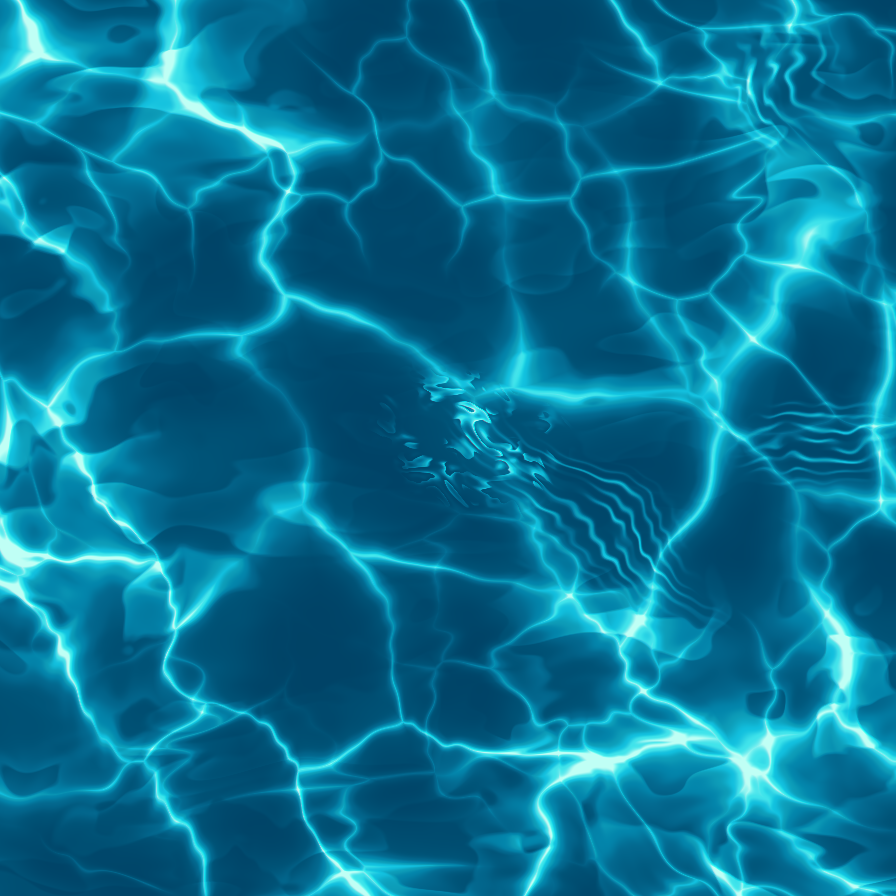
A WebGL 1 fragment shader for this texture:

```glsl
precision highp float;
uniform vec2 u_resolution;

vec2 hash2(vec2 p) {
  vec2 k = vec2(dot(p, vec2(127.1, 311.7)), dot(p, vec2(269.5, 183.3)));
  return fract(sin(k) * 43758.55);
}

float valueNoise(vec2 p) {
  vec2 cell = floor(p);
  vec2 f = fract(p);
  f = f * f * (3.0 - 2.0 * f);
  float low = mix(hash2(cell).x, hash2(cell + vec2(1.0, 0.0)).x, f.x);
  float high = mix(hash2(cell + vec2(0.0, 1.0)).x, hash2(cell + 1.0).x, f.x);
  return mix(low, high, f.y);
}

// Gap between the two nearest cell centres: zero along cell borders
float cellGap(vec2 p) {
  vec2 cell = floor(p);
  float nearest = 8.0;
  float second = 8.0;
  for (int y = -1; y <= 1; y++) {
    for (int x = -1; x <= 1; x++) {
      vec2 id = cell + vec2(float(x), float(y));
      float d = length(id + 0.05 + 0.9 * hash2(id) - p);
      second = min(second, max(nearest, d));
      nearest = min(nearest, d);
    }
  }
  return second - nearest;
}

// Layered sine swells, bending the light sideways more than up and down
vec2 waveWarp(vec2 p, float amount, float phase) {
  float frequency = 8.0;
  for (int i = 0; i < 7; i++) {
    float angle = 2.4 * float(i) + 0.6 + phase;
    vec2 dir = vec2(cos(angle), sin(angle));
    float swell = sin(dot(p, dir) * frequency + angle * 1.7);
    p += amount * swell * vec2(-dir.y * 1.5, dir.x * 0.7);
    frequency *= 1.7;
    amount *= 0.6;
  }
  return p;
}

// Sheet of light that brightens slowly and ends in one crisp crease
float crease(vec2 p, float folds) {
  float s = fract(folds * (0.7 * valueNoise(p) + 0.3 * valueNoise(p * 2.3 + 4.0)));
  return s * s * smoothstep(1.0, 0.9, s);
}

vec2 patchSpace(vec2 p, vec2 centre, vec2 size, float angle) {
  float c = cos(angle);
  float s = sin(angle);
  p -= centre;
  return vec2(c * p.x + s * p.y, c * p.y - s * p.x) / size;
}

// Bundle of fine, nearly parallel surface ripples
float addRipples(float light, vec2 p, float count) {
  float bend = 2.5 * sin(p.x * 3.0) + 5.0 * valueNoise(p * vec2(3.0, 5.0));
  float ridge = 0.5 + 0.5 * sin(p.y * count + bend);
  float mask = smoothstep(1.0, 0.4, length(p));
  float shine = 0.8 * pow(ridge, 3.0) * valueNoise(p * vec2(4.0, 9.0) + 5.0);
  return mix(light, 0.5 * light + shine, mask);
}

// Choppy water broken into small glints
float addGlints(float light, vec2 p) {
  float mask = smoothstep(1.0, 0.4, length(p));
  float chop = crease(p * vec2(5.0, 7.0) + 0.5 * sin(p.yx * 9.0), 3.0);
  float sparkle = smoothstep(0.35, 0.75, valueNoise(p * 6.0 + 2.0));
  return mix(light, 0.5 * light + 0.05 + 1.1 * chop * sparkle, 0.9 * mask);
}

float causticLight(vec2 uv) {
  float rough = mix(0.016, 0.05, valueNoise(uv * 4.0 + 1.5));
  vec2 p = waveWarp(uv, rough, 0.0);
  vec2 q = waveWarp(uv, rough * 1.2, 1.9);
  vec2 slanted = vec2(p.x + 0.35 * p.y, 0.9 * p.y);

  // Main net of light, uneven in strength, and a finer broken one
  float gap = cellGap(slanted * 4.7 + 2.3);
  float spread = valueNoise(p * 6.0 + 3.0);
  float strength = smoothstep(0.1, 0.8, valueNoise(q * 7.0 + 8.0));
  float net = mix(0.12, 0.85, strength) * exp(-gap / mix(0.025, 0.13, spread * spread));
  float fineGap = cellGap(vec2(q.x + 0.3 * q.y, q.y) * 7.5 + 17.0);
  float fineMask = smoothstep(0.35, 0.8, valueNoise(p * 5.0 + 11.0));
  float fineNet = 0.55 * fineMask * exp(-fineGap / 0.06);

  // Creased sheets gathered near the net, in long and short folds
  float region = smoothstep(0.3, 0.75, valueNoise(uv * 4.5 + 40.0));
  float nearNet = exp(-gap / 0.28);
  float sheets = 0.75 * crease(p * vec2(5.0, 9.0) + 21.0, 3.0);
  sheets += 0.5 * crease(q * vec2(9.0, 18.0) + 5.0, 2.5);
  sheets *= mix(0.12, 1.0, region) * (0.15 + 0.85 * nearNet);

  float haze = 0.2 * region * valueNoise(q * vec2(7.0, 14.0) + 31.0);
  float light = net + fineNet + sheets + haze + 0.13 * nearNet - 0.05;

  // Disturbed patches of the surface
  light = addRipples(light, patchSpace(p, vec2(0.64, 0.44), vec2(0.21, 0.06), -0.75), 26.0);
  light = addRipples(light, patchSpace(p, vec2(0.92, 0.51), vec2(0.14, 0.05), 0.15), 24.0);
  light = addRipples(light, patchSpace(p, vec2(0.91, 0.88), vec2(0.1, 0.08), -0.6), 20.0);
  return addGlints(light, patchSpace(uv, vec2(0.53, 0.51), vec2(0.13, 0.09), -0.4));
}

vec3 waterColor(float light) {
  vec3 color = mix(vec3(0.0, 0.26, 0.40), vec3(0.0, 0.32, 0.46), smoothstep(-0.05, 0.1, light));
  color = mix(color, vec3(0.01, 0.40, 0.55), smoothstep(0.08, 0.22, light));
  color = mix(color, vec3(0.01, 0.52, 0.67), smoothstep(0.2, 0.38, light));
  color = mix(color, vec3(0.05, 0.61, 0.72), smoothstep(0.36, 0.5, light));
  color = mix(color, vec3(0.07, 0.75, 0.87), smoothstep(0.48, 0.68, light));
  color = mix(color, vec3(0.25, 0.89, 0.92), smoothstep(0.66, 0.88, light));
  return mix(color, vec3(0.75, 1.0, 0.96), smoothstep(0.88, 1.25, light));
}

void main() {
  vec2 uv = gl_FragCoord.xy / min(u_resolution.x, u_resolution.y);
  // Slight colour fringes from dispersion
  vec2 fringe = vec2(0.001, 0.0004);
  float red = waterColor(causticLight(uv + fringe)).r;
  vec2 greenBlue = waterColor(causticLight(uv)).gb;
  gl_FragColor = vec4(red, greenBlue, 1.0);
}
```
